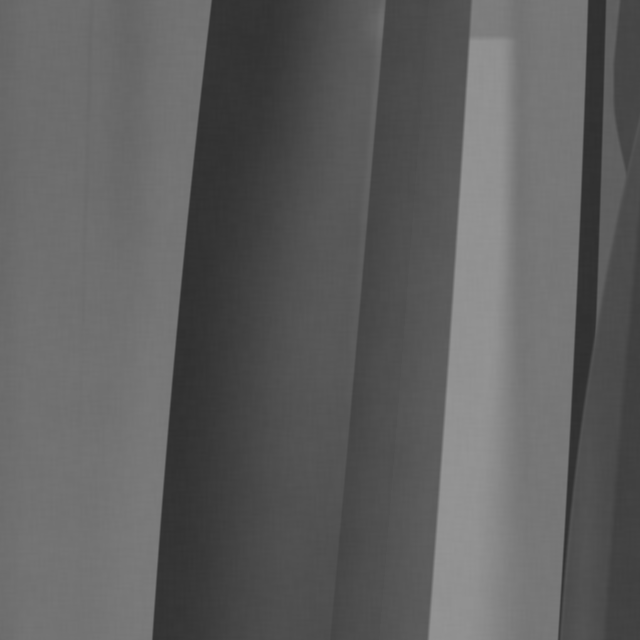
A three.js fragment shader for this texture:

```glsl
// Grey hanging curtain: slanted overlapping folds, lit softly from behind.
// Each fold lies between two bowed edges and carries its own tone ramp;
// faint weave and blotchy value noise give the cloth its grain.
varying vec2 vUv;

float hash(vec2 p) {
  vec3 q = fract(vec3(p.xyx) * 0.1031);
  q += dot(q, q.yzx + 33.33);
  return fract((q.x + q.y) * q.z);
}

float noise(vec2 p) {
  vec2 cell = floor(p);
  vec2 f = fract(p);
  f = f * f * (3.0 - 2.0 * f);
  return mix(mix(hash(cell), hash(cell + vec2(1.0, 0.0)), f.x),
             mix(hash(cell + vec2(0.0, 1.0)), hash(cell + 1.0), f.x), f.y);
}

// Horizontal place of a fold edge at height y, bowed in the middle.
float foldEdge(float bottom, float top, float bow, float y) {
  return mix(bottom, top, y) + bow * 4.0 * y * (1.0 - y);
}

// Soft step from 0 to 1 across an edge.
float cover(float x, float edge, float soft) {
  return smoothstep(edge - soft, edge + soft, x);
}

// Narrow soft line or ridge around a centre.
float ridge(float x, float centre, float width) {
  float d = (x - centre) / width;
  return exp(-d * d);
}

// Tone across a fold: three stops at s = 0, 0.5 and 1.
float ramp(vec3 stops, float s) {
  return s < 0.5 ? mix(stops.x, stops.y, smoothstep(-0.2, 0.5, s))
                 : mix(stops.y, stops.z, smoothstep(0.3, 1.0, s));
}

float paleFold(vec2 p) {
  float tone = mix(0.425, 0.45, smoothstep(0.9, 0.1, p.y));
  tone += 0.025 * smoothstep(0.2, 0.3, p.x + 0.08 * (1.0 - p.y));
  tone -= 0.025 * ridge(p.x, 0.2, 0.035) * smoothstep(0.3, 1.0, p.y);
  tone -= 0.012 * ridge(p.x, foldEdge(0.115, 0.143, 0.0, p.y), 0.004)
        * smoothstep(0.15, 0.7, p.y);
  return tone - 0.02 * smoothstep(0.05, 0.0, p.x);
}

float shadowFold(float s, float y) {
  float high = mix(0.205, 0.36, smoothstep(0.3, 0.95, s));
  float middle = mix(0.195, 0.345, smoothstep(0.0, 0.85, s));
  float low = mix(0.205, 0.305, smoothstep(0.05, 0.75, s));
  float tone = mix(low, middle, smoothstep(0.0, 0.5, y));
  return mix(tone, high, smoothstep(0.5, 1.0, y));
}

float middleFold(float s, float y) {
  vec3 lower = vec3(0.265, 0.315, 0.36);
  vec3 upper = vec3(0.275, 0.295, 0.325);
  return ramp(mix(lower, upper, smoothstep(0.45, 1.0, y)), s);
}

float brightFold(vec2 p) {
  float boundary = foldEdge(0.775, 0.80, 0.005, p.y);
  float spread = mix(0.055, 0.018, smoothstep(0.0, 0.7, p.y));
  float glow = 1.0 - cover(p.x, boundary, spread);
  float hem = cover(p.y, 0.94, 0.006);
  float tone = mix(0.465, 0.57, glow * (1.0 - 0.75 * hem));
  return tone - 0.02 * ridge(p.x, 0.81, 0.02) * p.y;
}

// Narrow overlapping cloths at the right border.
float sideFolds(vec2 p, float soft) {
  float stripRight = foldEdge(0.91, 0.947, 0.003, p.y);
  float patchLeft = 0.959 + 0.1 * max(p.y - 0.9, 0.0)
                  + 0.03 * smoothstep(0.85, 0.65, p.y);
  float drapeLeft = 0.875 + 0.063 * p.y + 0.11 * p.y * p.y;
  float creaseX = foldEdge(0.944, 1.035, -0.006, p.y);

  float tone = mix(0.195, 0.375, cover(p.x, stripRight, soft));
  tone = mix(tone, 0.275, cover(p.x, patchLeft, soft * 1.5));

  float drape = mix(0.295, 0.255, cover(p.x, creaseX, 0.006));
  drape += 0.025 * ridge(p.x, foldEdge(0.908, 0.955, 0.0, p.y), 0.018)
         * smoothstep(0.5, 0.1, p.y);
  drape += 0.03 * ridge(p.x, drapeLeft, 0.004);
  return mix(tone, drape, cover(p.x, drapeLeft, soft * 1.5));
}

float clothGrain(vec2 p) {
  float blotch = noise(p * vec2(22.0, 14.0)) - 0.5;
  float weave = noise(p * vec2(60.0, 260.0)) + noise(p * vec2(260.0, 50.0)) - 1.0;
  return 0.008 * blotch + 0.009 * weave;
}

void main() {
  vec2 p = vUv;
  float soft = 0.0022;
  float edgeA = foldEdge(0.238, 0.331, -0.0065, p.y);
  float edgeB = foldEdge(0.516, 0.603, 0.001, p.y);
  float edgeC = foldEdge(0.669, 0.737, 0.002, p.y);
  float edgeD = foldEdge(0.872, 0.919, 0.004, p.y);

  // Layer the folds from left to right.
  float tone = paleFold(p);
  tone = mix(tone, shadowFold((p.x - edgeA) / (edgeB - edgeA), p.y), cover(p.x, edgeA, soft));
  tone += 0.035 * ridge(p.x, edgeB - 0.004, 0.006) * smoothstep(0.2, 0.9, p.y);
  tone += 0.04 * ridge(p.x, edgeB - 0.01, 0.018) * ridge(p.y, 0.96, 0.03);
  tone = mix(tone, middleFold((p.x - edgeB) / (edgeC - edgeB), p.y), cover(p.x, edgeB, soft));
  tone = mix(tone, brightFold(p), cover(p.x, edgeC, soft * 1.5));
  tone = mix(tone, sideFolds(p, soft), cover(p.x, edgeD, soft));

  gl_FragColor = vec4(vec3(tone + clothGrain(p)), 1.0);
}
```
